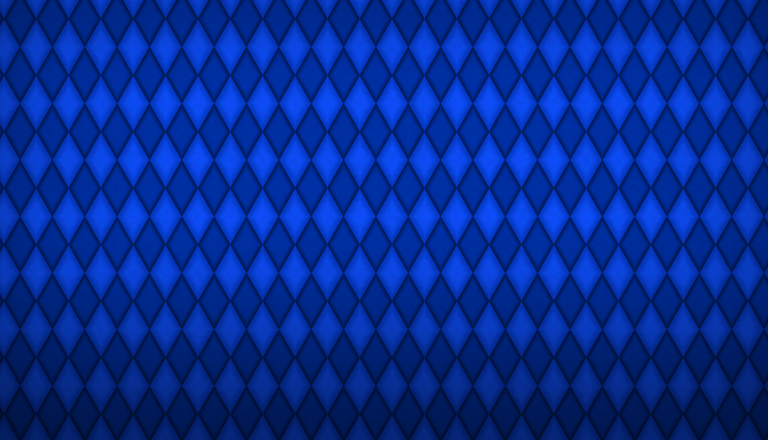
A Shadertoy shader for this pattern:

```glsl
// Harlequin field of tall blue diamonds, bright and dark rows interleaved.
// One folded cell gives both diamonds by its taxicab distance; each is shaded
// from rim to centre, then lit from above with a soft vignette and faint grain.

float hash(vec2 p) {
    return fract(sin(dot(p, vec2(127.1, 311.7))) * 43758.55);
}

float valueNoise(vec2 p) {
    vec2 i = floor(p), f = fract(p);
    f = f * f * (3.0 - 2.0 * f);
    return mix(mix(hash(i), hash(i + vec2(1, 0)), f.x),
               mix(hash(i + vec2(0, 1)), hash(i + vec2(1, 1)), f.x), f.y);
}

void mainImage(out vec4 fragColor, in vec2 fragCoord) {
    vec2 uv = fragCoord / iResolution.xy;

    // Lattice: integer points are the centres of the bright diamonds
    vec2 repeats = vec2(23.74, 7.79);
    vec2 grid = vec2(uv.x, 1.0 - uv.y) * repeats - vec2(0.12, 0.832);
    vec2 local = abs(fract(grid + 0.5) - 0.5);
    float edge = 0.5 - local.x - local.y;   // positive inside bright diamonds
    float pixel = length(repeats / iResolution.xy);
    float isBright = smoothstep(-0.6 * pixel, 0.6 * pixel, edge);

    // Rim-to-centre shading of the two kinds of diamond
    float depth = abs(edge);
    vec3 bright = mix(vec3(0.015, 0.215, 0.76), vec3(0.05, 0.295, 0.95),
                      smoothstep(0.0, 0.32, depth));
    vec3 dark = mix(vec3(0.0, 0.115, 0.41), vec3(0.0, 0.185, 0.64),
                    smoothstep(0.0, 0.2, depth));
    vec3 color = mix(dark, bright, isBright);

    // Thin shadowed seam, weighted to the dark side
    float seam = 1.0 - smoothstep(0.0, 0.035 + pixel, abs(edge + 0.012));
    color *= 1.0 - 0.16 * seam;

    // Slight tone change between diamonds, plus fine cloth grain
    vec2 cell = isBright > 0.5 ? floor(grid + 0.5) : floor(grid) + 0.5;
    color *= 0.985 + 0.03 * hash(cell);
    color *= 0.97 + 0.06 * valueNoise(uv * vec2(260.0, 150.0));

    // Light fades towards the bottom, the top edge and the sides
    float light = mix(0.47, 1.0, smoothstep(-0.08, 0.52, uv.y));
    light *= 1.0 - 0.14 * smoothstep(0.8, 1.0, uv.y);
    float side = abs(uv.x - 0.5) * 2.0;
    light *= 1.0 - 0.2 * pow(side, 5.0);

    fragColor = vec4(color * light, 1.0);
}
```
